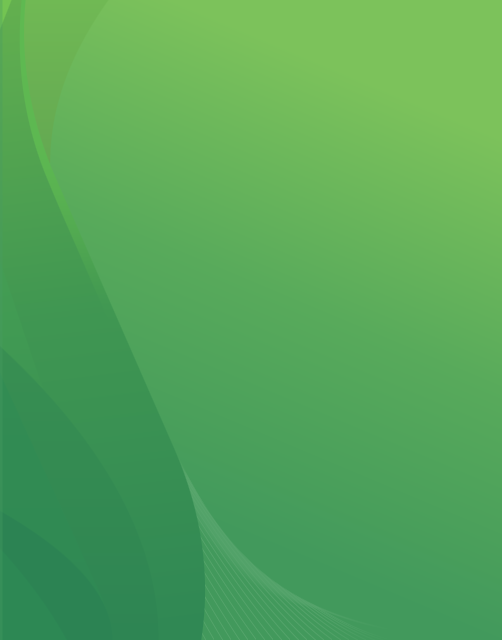
Write a Shadertoy shader that draws this background.

```glsl
// Green diagonal gradient with layered curved panels on the left and a fan of fine lines below.

// Antialiased coverage of the side where d is negative
float inside(float d) {
    return clamp(0.5 - d / max(fwidth(d), 1e-5), 0.0, 1.0);
}

// Three colour gradient with stops at 0, 0.5 and 1
vec3 gradient(vec3 a, vec3 b, vec3 c, float t) {
    t = clamp(t, 0.0, 1.0) * 2.0;
    return mix(mix(a, b, min(t, 1.0)), c, max(t - 1.0, 0.0));
}

// S-shaped right edge of the main panel; v runs downward
float panelEdge(float v) {
    float bend = min(v, 0.28) - 0.05;
    float rise = bend * bend / 0.46 + max(v - 0.28, 0.0);
    float fall = max(v - 0.7, 0.0);
    return 0.048 + 0.558 * (rise - 2.25 * fall * fall);
}

// Pale sail with curved lines that gather along its upper rim
vec3 addSail(vec3 col, float x, float v) {
    vec3 pale = vec3(0.58, 0.78, 0.62);
    float rim = 1.01 - 0.285 * exp(-5.6 * (x - 0.362));
    float below = inside(rim - v);
    float fade = (1.0 - smoothstep(0.6, 0.8, x)) * smoothstep(0.70, 0.76, v);

    float thickness = max(0.06 * (1.0 - (x - 0.38) / 0.26), 0.0);
    float band = below * (1.0 - smoothstep(0.3, 1.0, (v - rim) / (thickness + 0.004)));
    col = mix(col, pale, 0.2 * band * fade);

    float pixel = 1.0 / iResolution.y;
    float lines = 0.0;
    for (int i = 0; i < 23; i++) {
        float t = float(i) / 22.0;
        float u = mix(0.41, 0.78, t) - x;
        float slope = mix(1.4, 0.2, t);
        float d = v - 1.0 + slope * u + u * u;
        d = abs(d) / length(vec2(slope + 2.0 * u, 1.0));
        lines = max(lines, (1.0 - smoothstep(0.0, 0.0003 + pixel, d)) * step(0.0, u));
    }
    return mix(col, pale, 0.2 * lines * below * fade * (1.0 - 0.7 * band));
}

void mainImage(out vec4 fragColor, in vec2 fragCoord) {
    vec2 uv = fragCoord / iResolution.xy;
    float x = uv.x;
    float v = 1.0 - uv.y;
    float up = uv.y;

    // Diagonal backdrop
    vec3 col = gradient(vec3(0.488, 0.762, 0.355), vec3(0.345, 0.667, 0.355),
                        vec3(0.258, 0.60, 0.36), (v - 0.33 * x + 0.12) / 0.8);
    col = addSail(col, x, v);

    // Olive leaf at the top
    float leafDrop = max(0.254 - v, 0.0);
    float leaf = inside(x - 0.10 - 1.8 * leafDrop * leafDrop) * step(v, 0.254);
    vec3 olive = mix(vec3(0.44, 0.725, 0.33), vec3(0.39, 0.66, 0.32), v / 0.25);
    col = mix(col, olive, leaf);

    // Main panel
    float edge = panelEdge(v);
    vec3 panel = gradient(vec3(0.39, 0.69, 0.31), vec3(0.25, 0.59, 0.32),
                          vec3(0.19, 0.535, 0.33), v + 0.1 * x);

    // Light wedge on the far left
    float wedge = inside(x - 0.005 - 0.43 * (v - 0.42));
    panel = mix(panel, vec3(0.26, 0.62, 0.33), 0.55 * wedge * (1.0 - smoothstep(0.48, 0.66, v)));

    // Overlapping dark waves in the lower corner
    float wave = inside(x - 0.316 + 1.5 * up * up);
    panel = mix(panel, mix(vec3(0.22, 0.56, 0.32), vec3(0.18, 0.52, 0.325), (v - 0.54) / 0.46), wave);
    float tail = max(v - 0.92, 0.0);
    float slant = inside(x - 0.005 - 0.58 * (v - 0.592) + 3.0 * tail * tail);
    panel = mix(panel, vec3(0.185, 0.545, 0.33), 0.6 * slant * wave);
    float lowWave = inside(x - 0.224 + 5.5 * up * up);
    panel = mix(panel, vec3(0.172, 0.515, 0.325), lowWave);
    float corner = inside(x - 0.133 + 0.7 * up + 1.6 * up * up);
    panel = mix(panel, vec3(0.175, 0.535, 0.33), corner);

    // Bright ribbon along the panel edge
    float ribbonWidth = mix(0.008, 0.019, smoothstep(0.0, 0.35, v));
    float ribbon = 1.0 - inside(x - edge + ribbonWidth);
    float glow = 1.0 - smoothstep(0.2, 0.52, v);
    panel = mix(panel, vec3(0.37, 0.73, 0.32), 0.9 * ribbon * glow);
    col = mix(col, panel, inside(x - edge));

    // Lit top corner and cool left border
    col = mix(col, vec3(0.45, 0.77, 0.32), inside(x - 0.023 + 0.5 * v));
    col = mix(col, vec3(0.28, 0.61, 0.38), 0.35 * inside(x - 0.005));

    fragColor = vec4(col, 1.0);
}
```
